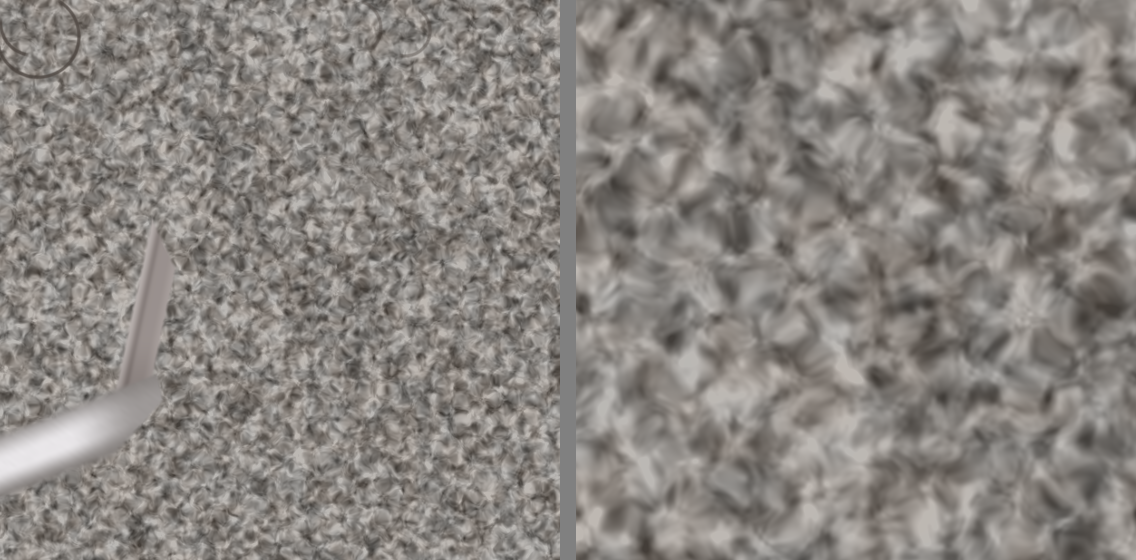
Left: the whole. Right: its middle third, enlarged.
This texture is drawn by a Shadertoy shader. Its source:

```glsl
const float GRAIN_FREQ = 72.0;
const float GRAIN_CONTRAST = 0.72;
const float STONE_LEVEL = 0.525;
const vec3 STONE_TINT = vec3(0.018, 0.0, -0.018);
const vec3 WARM_TINT = vec3(0.022, 0.0, -0.016);
const vec3 BLADE_COLOR = vec3(0.60, 0.565, 0.555);
const vec3 BLADE_RIM = vec3(0.71, 0.68, 0.67);
const vec3 BAR_SHADE = vec3(0.52, 0.50, 0.49);
const vec3 BAR_LIGHT = vec3(0.91, 0.90, 0.91);
const vec3 HAIR_COLOR = vec3(0.29, 0.26, 0.24);
const float BLADE_SOFT = 0.004;
const float BAR_SOFT = 0.012;
const float HAIR_WIDTH = 0.003;
const mat2 TURN = mat2(0.8, 0.6, -0.6, 0.8);

float hash(vec2 p) {
    vec3 q = fract(vec3(p.xyx) * 0.1031);
    q += dot(q, q.yzx + 33.33);
    return fract((q.x + q.y) * q.z);
}

float noise(vec2 p) {
    vec2 i = floor(p);
    vec2 f = fract(p);
    f = f * f * (3.0 - 2.0 * f);
    float low = mix(hash(i), hash(i + vec2(1, 0)), f.x);
    float high = mix(hash(i + vec2(0, 1)), hash(i + vec2(1, 1)), f.x);
    return mix(low, high, f.y);
}

// Soft mineral grains: three rotated octaves on a warped domain
vec3 granite(vec2 p) {
    vec2 q = p * GRAIN_FREQ + 40.0;
    q += 0.7 * (vec2(noise(q * 0.8 + 7.0), noise(q * 0.8 + 91.0)) - 0.5);
    float grain = 0.46 * noise(q);
    q = TURN * q;
    grain += 0.38 * noise(q * 1.75 + 13.0);
    q = TURN * q;
    grain += 0.16 * noise(q * 3.4 + 57.0);
    float cloud = noise(p * 9.0 + 20.0) - 0.5;
    float level = STONE_LEVEL + GRAIN_CONTRAST * (grain - 0.5) + 0.03 * cloud;
    level = clamp(level, 0.24, 0.72);
    float warmth = noise(p * 45.0 + 150.0) - 0.5;
    return level + STONE_TINT + WARM_TINT * warmth;
}

// Signed distance to a line, positive on the right of a to b
float side(vec2 p, vec2 a, vec2 b) {
    vec2 d = normalize(b - a);
    return dot(p - a, vec2(d.y, -d.x));
}

// Curved hair, limited to an angle around its middle direction
float hair(vec2 p, vec2 center, float radius, vec2 middle, float cosHalf) {
    vec2 d = p - center;
    float len = max(length(d), 0.0001);
    float line = 1.0 - smoothstep(0.3, 1.6, abs(len - radius) / HAIR_WIDTH);
    float along = dot(d / len, normalize(middle));
    return line * smoothstep(cosHalf - 0.06, cosHalf + 0.06, along);
}

// Thin flat blade with a pale left rim
vec3 addBlade(vec3 base, vec2 p) {
    vec2 foot = vec2(0.206, 0.300), tip = vec2(0.272, 0.607);
    vec2 shoulder = vec2(0.313, 0.520), heel = vec2(0.268, 0.310);
    float left = side(p, foot, tip);
    float right = side(p, shoulder, heel);
    float inside = min(min(left, right), min(side(p, tip, shoulder), side(p, heel, foot)));
    vec3 metal = mix(BLADE_COLOR, BLADE_RIM, 1.0 - smoothstep(0.002, 0.014, left));
    metal -= 0.07 * exp(-pow((left - 0.017) / 0.005, 2.0));
    metal += 0.05 * (1.0 - smoothstep(0.0, 0.018, right));
    metal -= 0.06 * (1.0 - smoothstep(0.30, 0.40, p.y));
    return mix(base, metal, smoothstep(-BLADE_SOFT, BLADE_SOFT, inside));
}

// Rounded, blurred bar with a highlight that fades towards its end
vec3 addBar(vec3 base, vec2 p) {
    vec2 topStart = vec2(0.0, 0.223), topEnd = vec2(0.280, 0.332);
    vec2 corner = vec2(0.291, 0.286), bend = vec2(0.205, 0.188);
    float top = side(p, topStart, topEnd);
    float bottom = side(p, bend, vec2(0.0, 0.108));
    float end = min(side(p, topEnd, corner), side(p, corner, bend));
    float inside = min(min(top, bottom), end);
    float across = clamp(top / max(top + bottom, 0.001), 0.0, 1.0);
    float glow = smoothstep(-0.15, 0.42, across) * (1.0 - smoothstep(0.58, 0.98, across));
    glow *= 1.0 - 0.75 * smoothstep(0.12, 0.25, p.x);
    vec3 metal = mix(BAR_SHADE, BAR_LIGHT, glow);
    metal += 0.015 * (noise(TURN * p * vec2(60.0, 180.0)) - 0.5);
    float soft = mix(BAR_SOFT, BLADE_SOFT, smoothstep(0.16, 0.26, p.x));
    return mix(base, metal, smoothstep(-soft, soft, inside));
}

void mainImage(out vec4 fragColor, in vec2 fragCoord) {
    vec2 p = fragCoord / iResolution.xy;
    vec3 color = granite(p);

    float strong = hair(p, vec2(0.068, 0.935), 0.073, vec2(0.6, -0.8), -0.4);
    strong = max(strong, hair(p, vec2(0.060, 0.960), 0.059, vec2(-0.8, -0.6), 0.75));
    float faint = hair(p, vec2(0.723, 0.945), 0.045, vec2(0.7, -0.3), 0.2);
    faint = max(faint, hair(p, vec2(0.630, 0.950), 0.050, vec2(1.0, 0.2), 0.5));
    color = mix(color, HAIR_COLOR, max(0.75 * strong, 0.45 * faint));

    color = addBlade(color, p);
    color = addBar(color, p);
    fragColor = vec4(color, 1.0);
}
```
